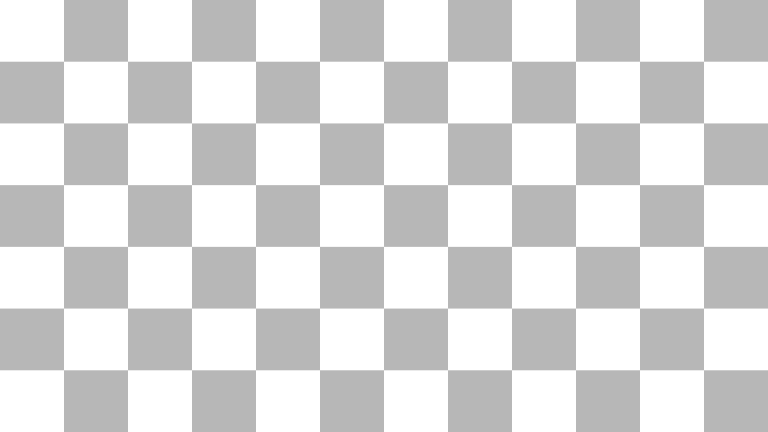
Reproduce this pattern procedurally as a WebGL 2 fragment shader.

```glsl
#version 300 es
precision highp float;
// Flat checkerboard of white and mid grey, 12 cells across and 7 down.
// Each axis is a smoothed square wave of +1 and -1; the sign of their
// product picks the colour, starting with white at the lower left.

uniform vec2 u_resolution;
out vec4 fragColor;

// +1 in even cells, -1 in odd ones, with edges one pixel wide.
vec2 cellWave(vec2 p, vec2 pixel) {
    vec2 edgeDistance = 0.5 - abs(mod(p + 0.5, 2.0) - 1.0);
    return clamp(2.0 * edgeDistance / pixel, -1.0, 1.0);
}

void main() {
    // Position and pixel size, both measured in cells
    vec2 cells = vec2(12.0, 7.0);
    vec2 pixel = cells / u_resolution;
    vec2 wave = cellWave(gl_FragCoord.xy * pixel, pixel);

    // Equal signs give white, opposite signs give grey
    float whiteness = 0.5 + 0.5 * wave.x * wave.y;
    vec3 grey = vec3(0.718);
    vec3 white = vec3(1.0);
    fragColor = vec4(mix(grey, white, whiteness), 1.0);
}
```
